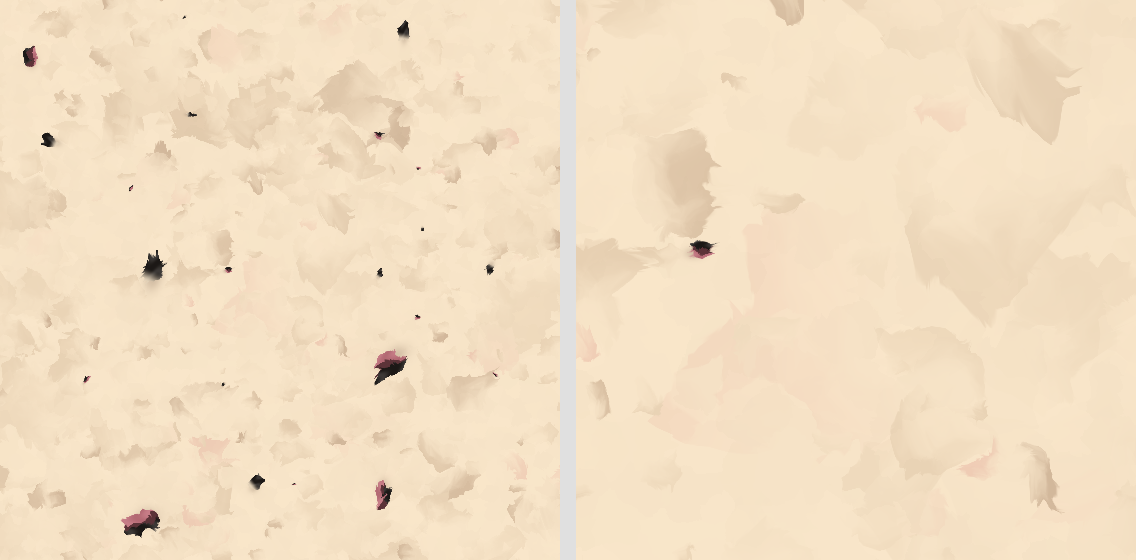
Left: the whole. Right: its middle third, enlarged.
Reproduce this texture procedurally as a WebGL 1 fragment shader.

```glsl
precision highp float;
uniform vec2 u_resolution;

const vec3 CREAM = vec3(0.970, 0.896, 0.785);
const vec3 TAN = vec3(0.900, 0.808, 0.688);
const vec3 UMBER = vec3(0.77, 0.66, 0.56);
const vec3 BLUSH = vec3(0.960, 0.825, 0.735);
const vec3 CHARCOAL = vec3(0.11, 0.095, 0.085);
const vec3 PLUM = vec3(0.36, 0.20, 0.22);
const vec3 ROSE = vec3(0.78, 0.49, 0.53);
const float EDGE = 0.0011;

float hash(vec2 p, float seed) {
  return fract(sin(dot(p, vec2(127.1, 311.7)) + seed * 74.7) * 43758.5453);
}

vec2 rotate(vec2 p, float angle) {
  float c = cos(angle), s = sin(angle);
  return vec2(c * p.x - s * p.y, s * p.x + c * p.y);
}

// Layered triangle waves give angular, torn outlines
vec2 tear(vec2 p, float freq, float seed) {
  float amp = 0.42 / freq;
  vec2 q = p;
  for (int i = 0; i < 4; i++) {
    vec2 r = rotate(q, float(i) * 1.7 + seed);
    vec2 wave = abs(fract(r.yx * freq + seed * vec2(0.31, 0.53)) - 0.5);
    q += amp * (wave - 0.25);
    freq *= 2.1;
    amp *= 0.52;
  }
  return q;
}

// Random tone of the nearest scattered point, giving small facets
float facets(vec2 p, float seed) {
  vec2 base = floor(p);
  float nearest = 2.0, tone = 0.0;
  for (int y = -1; y <= 1; y++) {
    for (int x = -1; x <= 1; x++) {
      vec2 cell = base + vec2(x, y);
      vec2 point = cell + vec2(hash(cell, seed), hash(cell, seed + 1.0));
      float d = length(p - point);
      tone = d < nearest ? hash(cell, seed + 2.0) : tone;
      nearest = min(nearest, d);
    }
  }
  return tone;
}

// Overlapping pale flakes, crisp on one side and fading on the other
vec3 paintFlakes(vec3 color, vec2 p, float scale, float density, float tint, float seed) {
  vec2 q = tear(tear(p * scale, 0.8, seed), 2.3, seed + 4.0);
  vec2 base = floor(q);
  for (int y = -1; y <= 1; y++) {
    for (int x = -1; x <= 1; x++) {
      vec2 cell = base + vec2(x, y);
      vec2 jitter = vec2(hash(cell, seed), hash(cell, seed + 1.0));
      vec2 d = q - cell - 0.2 - 0.6 * jitter;
      float size = mix(0.25, 0.72, hash(cell, seed + 2.0));
      vec2 l = rotate(d, (hash(cell, seed + 3.0) - 0.5) * 1.8) / size;
      l.y *= mix(1.0, 1.9, hash(cell, seed + 4.0));
      float aa = EDGE * scale / size;
      float inside = 1.0 - smoothstep(1.0 - aa, 1.0 + aa, length(l));
      float present = step(hash(cell, seed + 5.0), density);

      float tone = hash(cell, seed + 6.0);
      vec2 slope = rotate(l, 6.283 * hash(cell, seed + 7.0));
      float shade = smoothstep(-0.9, 0.7, slope.x + 0.15 * sin(slope.y * 5.0));
      vec3 dark = mix(TAN, UMBER, 0.45 * pow(tone, 9.0));
      dark = mix(dark, BLUSH, 0.8 * step(0.88, hash(cell, seed + 8.0)));
      vec3 flake = mix(CREAM, dark, tint * tone * tone * mix(0.25, 1.1, shade));
      color = mix(color, flake, inside * present * mix(0.45, 0.95, shade));
    }
  }
  return color;
}

// Rare dark chips, some split with rose, with a smoky fade beside them
vec3 paintChips(vec3 color, vec2 p, float scale, float density, float largest, float seed) {
  vec2 q = p * scale;
  vec2 base = floor(q);
  for (int y = -1; y <= 1; y++) {
    for (int x = -1; x <= 1; x++) {
      vec2 cell = base + vec2(x, y);
      vec2 jitter = vec2(hash(cell, seed), hash(cell, seed + 1.0));
      float pick = hash(cell, seed + 2.0);
      float size = mix(0.04, largest, pow(hash(cell, seed + 3.0), 2.5));
      vec2 l = rotate(q - cell - 0.2 - 0.6 * jitter, 6.283 * pick / density) / size;
      float present = step(pick, density);
      l.y *= mix(1.2, 2.2, jitter.x);
      vec2 torn = tear(tear(l, 0.45, 9.0 * jitter.x), 0.9, 9.0 * jitter.y);
      float aa = EDGE * scale / size;
      float inside = 1.0 - smoothstep(1.0 - aa, 1.0 + aa, length(torn));

      float side = torn.y + 0.2 * sin(l.x * 3.0 + 6.0 * jitter.y);
      float rosy = step(0.5, hash(cell, seed + 4.0));
      float streak = 0.5 + 0.5 * sin(l.x * 4.0 + 2.0 * sin(l.y * 3.0));
      vec3 chip = CHARCOAL + 0.13 * streak * streak;
      chip = mix(chip, PLUM, rosy * smoothstep(-0.3, -0.2, side));
      chip = mix(chip, ROSE - 0.08 * streak, rosy * smoothstep(0.1, 0.2, side));
      float pale = smoothstep(0.0, 0.8, l.x) * (1.0 - rosy);
      chip = mix(chip, CREAM, 0.9 * pale);

      vec2 drift = l - vec2(0.5, 0.3);
      float smoke = exp(-2.0 * dot(drift, drift));
      color = mix(color, UMBER * 0.85, 0.45 * smoke * present);
      color = mix(color, chip, inside * present);
    }
  }
  return color;
}

void main() {
  vec2 p = gl_FragCoord.xy / u_resolution;
  vec3 color = CREAM;
  color = paintFlakes(color, p, 7.0, 0.80, 1.1, 1.3);
  color = paintFlakes(color, p, 12.0, 0.70, 1.1, 12.7);
  color = paintFlakes(color, p, 19.0, 0.50, 1.1, 23.1);
  color = paintFlakes(color, p, 34.0, 0.22, 1.2, 35.9);
  color = paintFlakes(color, p, 9.0, 0.40, 0.9, 47.4);

  // Faint faceting of the surface
  color += 0.014 * (facets(tear(p * 38.0, 0.8, 2.0), 58.0) - 0.5);

  color = paintChips(color, p, 5.0, 0.42, 0.19, 61.2);
  color = paintChips(color, p, 11.0, 0.12, 0.11, 73.8);
  gl_FragColor = vec4(color, 1.0);
}
```
